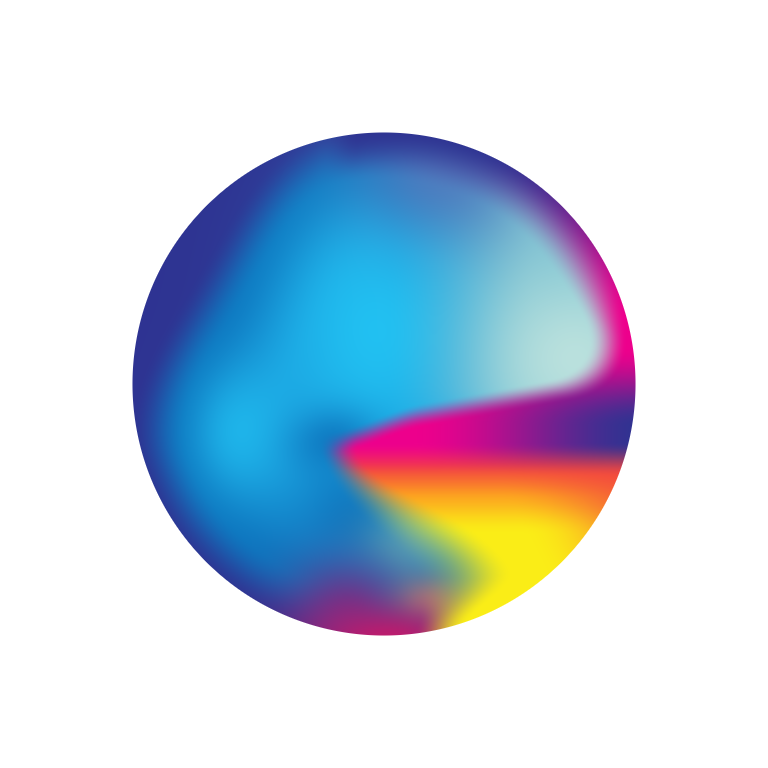
This background is drawn by a WebGL 2 fragment shader. Its source:

```glsl
#version 300 es
precision highp float;
uniform vec2 u_resolution;
out vec4 fragColor;

#define RADIUS 0.3275
#define NAVY vec3(0.18, 0.20, 0.57)
#define BLUE vec3(0.05, 0.45, 0.74)
#define SKY vec3(0.10, 0.61, 0.86)
#define CYAN vec3(0.13, 0.76, 0.95)
#define TEAL vec3(0.51, 0.78, 0.83)
#define PALE vec3(0.75, 0.89, 0.87)
#define PINK vec3(0.93, 0.00, 0.55)
#define RED vec3(0.95, 0.27, 0.25)
#define ORANGE vec3(0.99, 0.60, 0.13)
#define YELLOW vec3(0.98, 0.93, 0.09)

// Smooth step that also runs downhill
float ramp(float a, float b, float x) {
    float t = clamp((x - a) / (b - a), 0.0, 1.0);
    return t * t * (3.0 - 2.0 * t);
}

float smoothMax(float a, float b, float k) {
    float h = max(k - abs(a - b), 0.0);
    return max(a, b) + h * h / (4.0 * k);
}

float glow(vec2 p, vec2 center, vec2 size) {
    vec2 q = (p - center) / size;
    return exp(-dot(q, q));
}

// Blue body with cyan lights, a pale right side and a purple foot
vec3 coolField(vec2 p) {
    float edge = smoothMax(length(p), dot(p, vec2(-0.85, 0.5)) + 0.18, 0.15);
    vec3 c = mix(NAVY, BLUE, ramp(1.03, 0.82, edge));
    c = mix(c, SKY, ramp(0.87, 0.5, edge));
    c = mix(c, CYAN, 0.95 * glow(p, vec2(-0.03, 0.22), vec2(0.36, 0.5)));
    c = mix(c, CYAN, 0.7 * glow(p, vec2(-0.58, -0.19), vec2(0.19, 0.26)));
    c = mix(c, BLUE, 0.8 * glow(p, vec2(-0.2, -0.23), vec2(0.17, 0.13)));
    c = mix(c, BLUE, 0.9 * glow(p, vec2(-0.1, -0.53), vec2(0.27, 0.24)));

    // Pale side
    float side = ramp(0.0, 0.62, p.x) * ramp(-0.3, 0.0, p.y);
    c = mix(c, TEAL, side);
    c = mix(c, PALE, 0.9 * glow(p, vec2(0.76, 0.1), vec2(0.34, 0.33)));
    c = mix(c, vec3(0.33, 0.47, 0.74), 0.85 * glow(p, vec2(0.24, 0.86), vec2(0.36, 0.28)));

    // Foot
    c = mix(c, vec3(0.47, 0.70, 0.66), 0.6 * glow(p, vec2(0.1, -0.63), vec2(0.18, 0.16)));
    c = mix(c, vec3(0.46, 0.18, 0.52), 0.9 * glow(p, vec2(-0.15, -0.9), vec2(0.24, 0.2)));
    c = mix(c, vec3(0.78, 0.50, 0.40), 0.7 * glow(p, vec2(0.18, -0.86), vec2(0.13, 0.1)));
    c = mix(c, vec3(0.77, 0.10, 0.42), 0.95 * glow(p, vec2(0.02, -1.02), vec2(0.32, 0.13)));
    return c;
}

// Pink lane and rim above, fire colours below
vec3 hotField(vec2 p) {
    vec3 lane = mix(PINK, NAVY, ramp(0.1, 1.06, p.x));
    vec3 rim = mix(PINK, NAVY, ramp(0.25, 0.95, p.y));
    vec3 c = mix(lane, rim, ramp(-0.17, 0.15, p.y));
    float ember = ramp(0.25, 0.85, p.x + 0.5 * p.y);
    c = mix(c, RED, ramp(-0.23, -0.37, p.y));
    c = mix(c, ORANGE, ramp(-0.31, -0.46, p.y) * (1.0 - 0.75 * ember));
    c = mix(c, YELLOW, ramp(-0.4, -0.6, p.y) * (1.0 - ember));
    return c;
}

// Share of the hot field at each place
float hotMask(vec2 p) {
    float laneTop = -0.15 + 0.18 * p.x - 0.05 * ramp(0.15, -0.2, p.x);
    float outside = smoothMax(length(p) - 0.915, laneTop - p.y, 0.22);
    float softness = mix(0.05, 0.11, ramp(0.0, 0.5, p.y));
    float upper = ramp(-softness, softness, outside);

    float leftX = -0.18 + 0.5 * ramp(-0.25, -0.78, p.y) - 0.1 * ramp(-0.76, -1.0, p.y);
    float spread = 0.08 + 0.12 * ramp(-0.28, -0.6, p.y) - 0.1 * ramp(-0.72, -0.97, p.y);
    return upper * ramp(-spread, spread, p.x - leftX);
}

void main() {
    float scale = min(u_resolution.x, u_resolution.y);
    vec2 p = (gl_FragCoord.xy - 0.5 * u_resolution) / (scale * RADIUS);
    vec3 ball = mix(coolField(p), hotField(p), hotMask(p));
    float pixel = 1.0 / (scale * RADIUS);
    float cover = smoothstep(pixel, -pixel, length(p) - 1.0);
    cover = 1.0 - clamp((length(p) - 1.0) / pixel + 0.5, 0.0, 1.0);
    fragColor = vec4(mix(vec3(1.0), ball, cover), 1.0);
}
```
